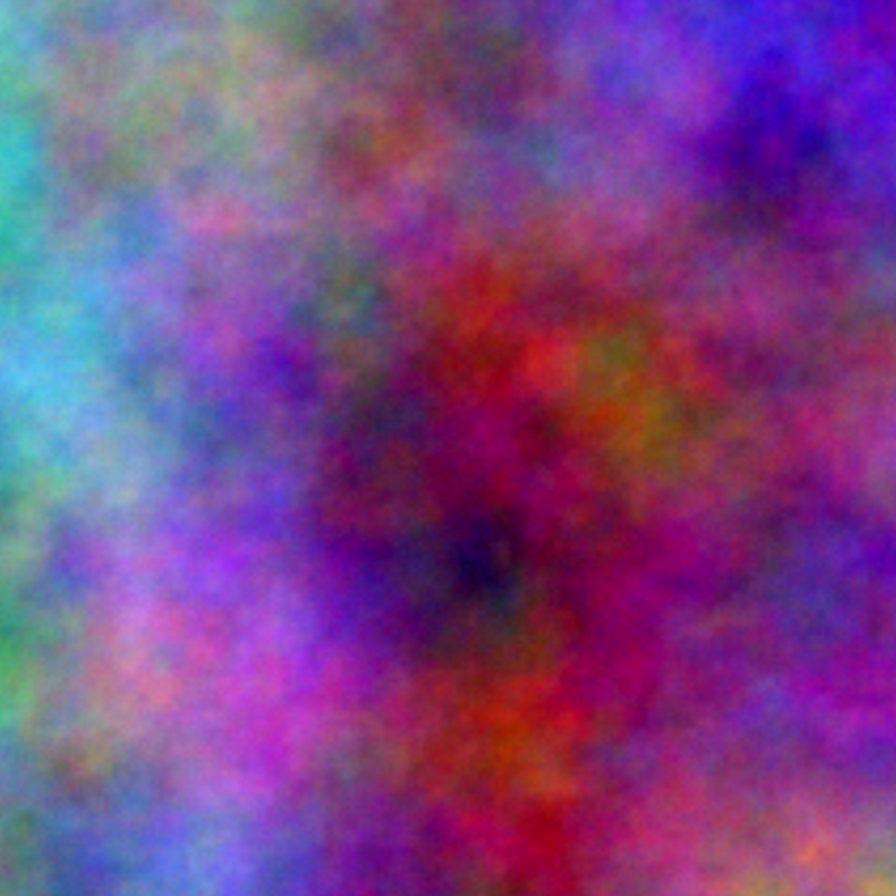
Reproduce this texture procedurally as a WebGL 1 fragment shader.

```glsl
precision highp float;
uniform vec2 u_resolution;

#define BASE_COLOR vec3(0.46, 0.11, 0.54)
#define CLOUD_GAIN vec3(1.35, 1.15, 1.32)
#define CLOUD_SCALE 3.3
#define PERSISTENCE 0.675
#define OCTAVES 7
#define SEED 4.0

// One random value per colour channel
vec3 hash3(vec2 cell) {
  vec3 phase = vec3(dot(cell, vec2(127.1, 311.7)),
                    dot(cell, vec2(269.5, 183.3)),
                    dot(cell, vec2(419.2, 371.9)));
  return fract(sin(phase) * 43758.5453);
}

// Smooth lattice noise, independent in each channel
vec3 valueNoise(vec2 p) {
  vec2 cell = floor(p);
  vec2 f = fract(p);
  vec2 blend = f * f * (3.0 - 2.0 * f);
  vec3 bottom = mix(hash3(cell), hash3(cell + vec2(1.0, 0.0)), blend.x);
  vec3 top = mix(hash3(cell + vec2(0.0, 1.0)), hash3(cell + 1.0), blend.x);
  return mix(bottom, top, blend.y);
}

// Octaves from broad clouds to fine fibres, centred on zero
vec3 clouds(vec2 p) {
  vec3 sum = vec3(0.0);
  float amplitude = 1.0;
  float total = 0.0;
  for (int i = 0; i < OCTAVES; i++) {
    sum += amplitude * (valueNoise(p) - 0.5);
    total += amplitude;
    amplitude *= PERSISTENCE;
    p = p * 2.0 + vec2(17.3, 9.7);
  }
  return sum / total;
}

// Soft round falloff
float glow(vec2 p, vec2 center, float radius) {
  vec2 d = (p - center) / radius;
  return exp(-dot(d, d));
}

// Broad drift of hue across the canvas
vec3 hueDrift(vec2 p) {
  float left = 1.0 - smoothstep(0.0, 0.6, p.x);
  float low = 1.0 - smoothstep(0.0, 0.6, p.y);
  float corner = smoothstep(1.2, 2.0, p.x + p.y);
  float warm = glow(p, vec2(0.68, 0.25), 0.35);
  float core = glow(p, vec2(0.47, 0.5), 0.2);
  return left * vec3(0.05, 0.4, 0.16)
       + low * vec3(0.06, 0.15, -0.02)
       + corner * vec3(-0.3, -0.1, 0.28)
       + warm * vec3(0.12, 0.0, -0.3)
       + core * vec3(-0.28, -0.13, -0.16);
}

void main() {
  vec2 p = gl_FragCoord.xy / u_resolution;
  vec3 color = BASE_COLOR + hueDrift(p);
  color += CLOUD_GAIN * clouds(p * CLOUD_SCALE + SEED);
  gl_FragColor = vec4(clamp(color, 0.0, 1.0), 1.0);
}
```
